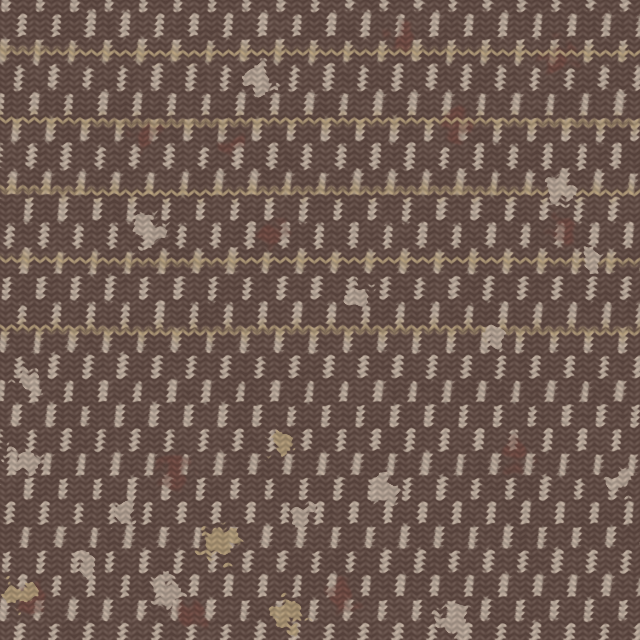
Reproduce this texture procedurally as a Shadertoy shader.

```glsl
// Brown knitted cloth: staggered pale flecks in leaning columns, five sandy
// zigzag courses in the upper half, and scattered worn patches. Distance
// functions give the shapes; V-shaped stitch relief roughens and shades them.

const float TAU = 6.28319;
const vec2 STITCHES = vec2(56.0, 105.0);  // wales across, courses down
const float COLUMNS = 18.6;               // flecks across
const float FIRST_LINE = 0.082;           // measured from the top edge
const float LINE_STEP = 0.1085;
const float LAST_LINE = 4.0;

const vec3 BROWN_DARK  = vec3(0.335, 0.255, 0.230);
const vec3 BROWN_LIGHT = vec3(0.445, 0.365, 0.335);
const vec3 PALE  = vec3(0.725, 0.660, 0.605);
const vec3 SAND  = vec3(0.690, 0.605, 0.470);
const vec3 RUSSET = vec3(0.440, 0.275, 0.245);

vec2 hash2(vec2 p) {
    vec3 q = fract(vec3(p.xyx) * vec3(0.1031, 0.1030, 0.0973));
    q += dot(q, q.yzx + 33.33);
    return fract((q.xx + q.yz) * q.zy);
}

float gradientDot(vec2 corner, vec2 offset) {
    float angle = TAU * hash2(corner).x;
    return dot(vec2(cos(angle), sin(angle)), offset);
}

// Gradient noise, roughly -0.7 to 0.7
float gradientNoise(vec2 p) {
    vec2 i = floor(p), f = fract(p);
    vec2 u = f * f * f * (f * (f * 6.0 - 15.0) + 10.0);
    vec2 e = vec2(1.0, 0.0);
    float low = mix(gradientDot(i, f), gradientDot(i + e, f - e), u.x);
    float high = mix(gradientDot(i + e.yx, f - e.yx), gradientDot(i + 1.0, f - 1.0), u.x);
    return mix(low, high, u.y);
}

float triangle(float x) { return abs(fract(x) - 0.5) * 4.0 - 1.0; }

float cover(float dist, float soft) { return 1.0 - smoothstep(-soft, soft, dist); }

// Height of the V-shaped stitches, 0 in the gaps to 1 on the yarn
float stitchRelief(vec2 p) {
    vec2 s = p * STITCHES;
    float leg = abs(fract(s.x) - 0.5);
    float strand = 0.5 + 0.5 * cos(TAU * (s.y - 1.2 * leg));
    float groove = 0.5 - 0.5 * cos(2.0 * TAU * s.x);
    return strand * mix(0.55, 1.0, groove);
}

// Rows sit wider apart where the zigzag courses are knitted in
float rowCoordinate(float fromTop) {
    float d = fromTop - 0.574;
    return 13.0 + d * (d < 0.0 ? 24.3 : 26.4);
}

// Distance to the nearest fleck: a leaning capsule with toothed sides
float fleckDistance(vec2 p) {
    float row = rowCoordinate(1.0 - p.y);
    float nearest = floor(row + 0.5), dist = 1.0;
    for (float k = -1.0; k <= 1.0; k++) {
        float n = nearest + k;
        float column = p.x * COLUMNS + (n - 14.0) * 0.545 + 0.495;
        vec2 vary = hash2(vec2(floor(column), n + 40.0)) - 0.5;
        vec2 q = vec2(fract(column) - 0.5, row - n) / vec2(COLUMNS, 25.2);
        q.x += 0.12 * q.y + 0.0018 * triangle(p.y * STITCHES.y);
        q.y += 0.003 * vary.y;
        float halfLength = 0.0125 + 0.004 * vary.x;
        float radius = 0.0062 + 0.0018 * vary.y;
        dist = min(dist, length(vec2(q.x, max(abs(q.y) - halfLength, 0.0))) - radius);
    }
    return dist;
}

// Distance to the nearest zigzag course
float zigzagDistance(vec2 p) {
    float fromTop = 1.0 - p.y + 0.006 * gradientNoise(vec2(p.x * 4.0, 3.5));
    float k = clamp(floor((fromTop - FIRST_LINE) / LINE_STEP + 0.5), 0.0, LAST_LINE);
    float y = fromTop - FIRST_LINE - k * LINE_STEP;
    return abs(y + 0.0038 * triangle(p.x * STITCHES.x)) * 0.8 - 0.0029;
}

// Distance to ragged blots, one per chosen cell, centred below a limit height
float blotDistance(vec2 p, float cells, float share, float radius, float top, float seed) {
    vec2 home = floor(p * cells);
    float ragged = gradientNoise(p * 48.0 + seed) * radius * 1.5, dist = 1.0;
    for (float j = -1.0; j <= 1.0; j++)
    for (float i = -1.0; i <= 1.0; i++) {
        vec2 cell = home + vec2(i, j);
        vec2 pick = hash2(cell + seed);
        vec2 center = (cell + 0.15 + 0.7 * hash2(cell + seed + 57.0)) / cells;
        float size = radius * (0.75 + 0.5 * pick.y);
        if (pick.x < share && center.y < top) dist = min(dist, length(p - center) - size + ragged);
    }
    return dist;
}

void mainImage(out vec4 fragColor, in vec2 fragCoord) {
    vec2 p = fragCoord / iResolution.xy;
    float soft = max(0.0026, 0.8 / iResolution.y);
    float relief = stitchRelief(p);
    float tooth = (0.5 - relief) * 0.003;

    // Brown ground with uneven yarn
    float mottling = gradientNoise(p * 90.0) * 0.3 + gradientNoise(p * 14.0) * 0.15;
    vec3 color = mix(BROWN_DARK, BROWN_LIGHT, clamp(relief * 0.9 + mottling, 0.0, 1.2));

    // Faded russet spots
    float russet = cover(blotDistance(p, 6.0, 0.42, 0.018, 2.0, 11.0), 0.008);
    color = mix(color, RUSSET * (0.88 + 0.25 * relief), 0.65 * russet);

    // Flecks, zigzags and patches, each shaded by the stitches
    float shade = 0.86 + 0.2 * relief + 0.12 * mottling;
    float zigzag = zigzagDistance(p);
    vec3 fleckColor = mix(PALE, SAND, 0.6 * cover(zigzag - 0.008, 0.008));
    color = mix(color, fleckColor * shade, cover(fleckDistance(p) + tooth, soft) * (1.0 - 0.5 * russet));
    color = mix(color, SAND * shade, 0.85 * cover(zigzag + tooth, soft));
    float pale = blotDistance(p, 6.0, 0.38, 0.020, 2.0, 83.0);
    color = mix(color, PALE * shade, 0.9 * cover(pale + 2.0 * tooth, soft));
    float sand = blotDistance(p, 5.0, 0.3, 0.023, 0.38, 29.0);
    color = mix(color, SAND * shade, 0.9 * cover(sand + 2.0 * tooth, soft));

    fragColor = vec4(color, 1.0);
}
```
